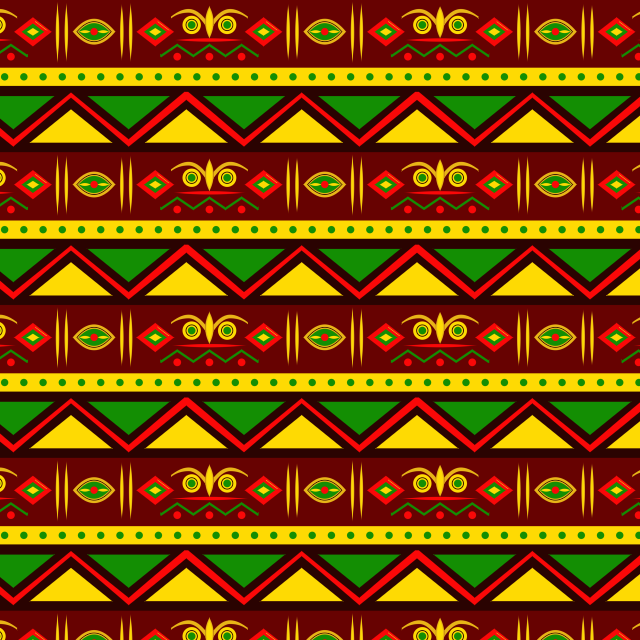
A three.js fragment shader for this pattern:

```glsl
varying vec2 vUv;

// Lengths are in design units; CANVAS of them span the square
#define CANVAS 768.0
#define TILE vec2(276.8, 183.4)
#define ORNAMENT_X 251.3
#define ZIGZAG_SHIFT 27.7
#define SOFT 0.8
#define MAROON vec3(0.405, 0.008, 0.004)
#define DARK vec3(0.165, 0.01, 0.005)
#define YELLOW vec3(0.995, 0.855, 0.01)
#define GOLD vec3(0.91, 0.71, 0.09)
#define GREEN vec3(0.075, 0.555, 0.01)
#define RED vec3(0.98, 0.03, 0.03)

void paint(inout vec3 color, vec3 ink, float d) {
  color = mix(ink, color, smoothstep(-SOFT, SOFT, d));
}

float span(float v, float low, float high) {
  return max(low - v, v - high);
}

float diamond(vec2 p, vec2 size) {
  return (dot(abs(p), size.yx) - size.x * size.y) / length(size);
}

// Pointed lens lying along x
float leaf(vec2 p, vec2 size) {
  float t = p.x / size.x;
  float slope = 2.0 * size.y * t / size.x;
  return (abs(p.y) - size.y * (1.0 - t * t)) / sqrt(1.0 + slope * slope);
}

// Distance from the nearest multiple of step
float fold(float v, float step_) {
  return abs(mod(v + 0.5 * step_, step_) - 0.5 * step_);
}

void dottedBand(inout vec3 color, vec2 p) {
  paint(color, YELLOW, span(p.y, 82.0, 103.9));
  paint(color, GREEN, length(vec2(fold(p.x - 8.0, TILE.x / 12.0), p.y - 93.0)) - 4.4);
}

void zigzagBand(inout vec3 color, vec2 p) {
  float x = p.x + ZIGZAG_SHIFT;
  float halfStep = 0.25 * TILE.x;
  float a = fold(x, 2.0 * halfStep);
  paint(color, YELLOW, max((132.0 + 0.81 * a - p.y) * 0.777, p.y - 172.0));
  paint(color, GREEN, max((p.y - 156.0 + 0.81 * (halfStep - a)) * 0.777, 116.1 - p.y));

  // Stroke swells at every other peak
  float halfWidth = 3.4 + cos(6.28319 * x / TILE.x);
  float stroke = abs(p.y - 114.9 - 0.83 * a) * 0.77 - halfWidth;
  paint(color, RED, max(stroke, 111.0 - p.y));
}

void crest(inout vec3 color, vec2 p) {
  float m = abs(p.x);

  // Curved plumes and central leaf
  float bend = m - 25.0;
  float k = bend < 0.0 ? 0.034 : 0.018;
  float plume = abs(p.y - 13.8 - k * bend * bend) / sqrt(1.0 + 4.0 * k * k * bend * bend);
  float taper = mix(2.2, 0.9, smoothstep(25.0, 46.0, m));
  paint(color, GOLD, max(plume - taper, span(m, 5.0, 46.0)));
  paint(color, GOLD, leaf(vec2(p.y - 27.5, p.x), vec2(19.0, 5.0)));
  paint(color, YELLOW, leaf(vec2(p.y - 27.5, p.x), vec2(16.0, 3.6)));

  // Ringed discs
  float r = length(vec2(m - 21.3, p.y - 30.7));
  paint(color, YELLOW, r - 11.0);
  paint(color, DARK, abs(r - 6.8) - 0.5);
  paint(color, GREEN, r - 4.6);

  // Bar, small zigzag and dots
  paint(color, RED, leaf(vec2(p.x, p.y - 48.8), vec2(40.0, 2.0)));
  float zig = abs(p.y - 54.8 - 0.68 * fold(p.x, 38.6)) * 0.827 - 1.4;
  paint(color, GREEN, max(zig, m - 59.0));
  float dots = length(vec2(fold(p.x, 38.6), p.y - 68.8)) - 4.6;
  paint(color, RED, max(dots, m - 50.0));
}

void nestedDiamonds(inout vec3 color, vec2 p) {
  vec2 q = vec2(p.x - 65.0 * sign(p.x), p.y - 39.0);
  paint(color, RED, diamond(q, vec2(22.5, 17.5)));
  // Fine glint on the upper right side
  float glint = abs(diamond(q, vec2(19.0, 14.5))) - 0.35;
  paint(color, GOLD, max(glint, max(3.0 - q.x, q.y + 2.0)));
  paint(color, GREEN, diamond(q, vec2(13.5, 10.0)));
  paint(color, YELLOW, diamond(q, vec2(7.2, 4.6)));
}

void barsAndLens(inout vec3 color, vec2 p) {
  float m = abs(p.x);
  float barX = abs(m - 99.8) - 5.3;
  paint(color, GOLD, leaf(vec2(p.y - 39.6, barX), vec2(32.0, 2.1)));
  paint(color, YELLOW, leaf(vec2(p.y - 39.6, barX), vec2(28.0, 1.2)));

  vec2 q = vec2(m - 0.5 * TILE.x, p.y - 38.8);
  paint(color, GOLD, leaf(q, vec2(25.5, 15.5)));
  paint(color, DARK, abs(leaf(q, vec2(20.5, 12.0))) - 0.4);
  paint(color, GREEN, leaf(q, vec2(18.5, 10.2)));
  paint(color, YELLOW, leaf(vec2(abs(q.x) - 11.0, q.y), vec2(6.5, 1.7)));
  paint(color, RED, length(q) - 4.4);
}

void main() {
  // Tile coordinates: x from the crest axis, y downward from the ornament band
  vec2 p = vec2(vUv.x, 1.0 - vUv.y) * CANVAS;
  p.x = mod(p.x - ORNAMENT_X + 0.5 * TILE.x, TILE.x) - 0.5 * TILE.x;
  p.y = mod(p.y + 5.8, TILE.y) - 5.0;

  vec3 color = DARK;
  paint(color, MAROON, span(p.y, 0.0, 83.0));
  crest(color, p);
  nestedDiamonds(color, p);
  barsAndLens(color, p);
  dottedBand(color, p);
  zigzagBand(color, p);
  gl_FragColor = vec4(color, 1.0);
}
```
